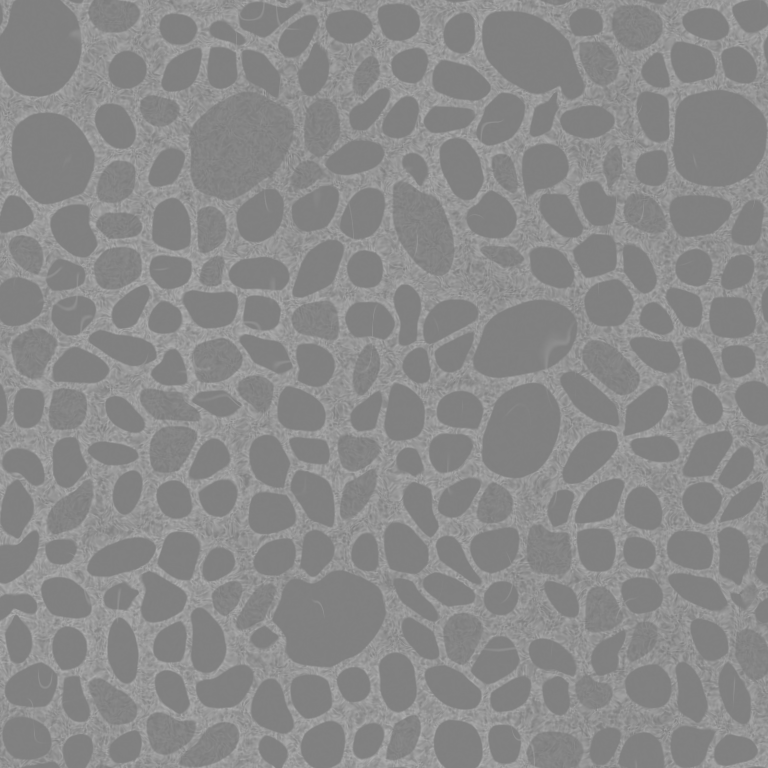
A Shadertoy shader for this texture map:

```glsl
// Grey pebbles of mixed size bedded in fine, fibrous grit.
// A grid whose cells hold one large or four small ellipses is trimmed by the
// borders between neighbours; the distance to a pebble lights the grit.

const float GRID = 8.0;          // coarse cells across the canvas
const float LARGE_SHARE = 0.20;  // share of cells holding one large pebble
const float LARGE_LEAD = 0.005;  // how far large pebbles push small ones away
const float GAP = 0.004;         // half width of the narrowest joint
const float PEBBLE_TONE = 0.503;
const float GRIT_TONE = 0.550;

struct Pebble {
    float dist;  // signed distance to the pebble outline
    vec3 seed;   // random values of the owning pebble
};

vec3 hash3(vec2 p) {
    vec3 q = fract(p.xyx * vec3(0.1031, 0.1030, 0.0973));
    q += dot(q, q.yxz + 33.33);
    return fract((q.xxy + q.yzz) * q.zyx);
}

float noise(vec2 p) {
    vec2 i = floor(p), f = fract(p);
    f = f * f * (3.0 - 2.0 * f);
    float low = mix(hash3(i).x, hash3(i + vec2(1, 0)).x, f.x);
    float high = mix(hash3(i + vec2(0, 1)).x, hash3(i + vec2(1, 1)).x, f.x);
    return mix(low, high, f.y);
}

vec2 noise2(vec2 p) {
    return vec2(noise(p), noise(p + 71.3)) - 0.5;
}

float ridge(float n) {
    return 1.0 - abs(2.0 * n - 1.0);
}

vec2 rotate(vec2 p, float angle) {
    float c = cos(angle), s = sin(angle);
    return vec2(c * p.x + s * p.y, c * p.y - s * p.x);
}

float ellipse(vec2 p, vec2 radii) {
    float k = length(p / radii);
    return k * (k - 1.0) / max(length(p / (radii * radii)), 1e-4);
}

float smoothMax(float a, float b, float k) {
    float h = max(k - abs(a - b), 0.0) / k;
    return max(a, b) + 0.25 * h * h * k;
}

// Nearest pebble, with its outline trimmed against the runner-up
Pebble pebbles(vec2 p) {
    vec2 home = floor(p * GRID);
    float first = 1e3, second = 1e3, outline = 1e3;
    vec3 owner = vec3(0.0);
    for (int y = -1; y <= 1; y++)
    for (int x = -1; x <= 1; x++) {
        vec2 cell = home + vec2(x, y);
        vec2 id = mod(cell, GRID);
        bool large = hash3(id + 40.0).x < LARGE_SHARE;
        int split = large ? 1 : 2;
        float size = 1.0 / (GRID * float(split));
        for (int k = 0; k < split * split; k++) {
            vec2 sub = vec2(k % 2, k / 2);
            vec2 key = id * 2.0 + sub + (large ? 100.0 : 0.0);
            vec3 place = hash3(key + 7.0), form = hash3(key + 213.0);
            vec2 jitter = (place.xy - 0.5) * (large ? 0.3 : 0.55);
            vec2 centre = cell / GRID + (sub + 0.5 + jitter) * size;
            float stretch = sqrt(mix(1.08, 2.6, form.y * form.y));
            float radius = size * mix(0.38, 0.60, form.x);
            vec2 q = rotate(p - centre, place.z * 3.14159);
            q.y *= 1.0 + 0.22 * (form.z - 0.5) * q.x / radius;
            float d = ellipse(q, radius * vec2(stretch, 1.0 / stretch));
            float rank = d - (large ? LARGE_LEAD : 0.0);
            if (rank < first) {
                second = first;
                first = rank;
                outline = d;
                owner = form;
            } else {
                second = min(second, rank);
            }
        }
    }
    float joint = GAP - 0.5 * (second - first);
    return Pebble(smoothMax(outline, joint, 0.010), owner);
}

// Fine tangled fibres and specks, 0 to 1
float gritGrain(vec2 p) {
    vec2 bend = 3.0 * noise2(p * 65.0);
    float fibres = ridge(noise(p * 190.0 + bend));
    float specks = noise(rotate(p, 0.6) * 390.0 + bend);
    return 0.45 * fibres + 0.55 * specks;
}

// Rare thin pale scratches
float scratches(vec2 p) {
    float line = smoothstep(0.94, 1.0, ridge(noise(p * vec2(34.0, 16.0) + 9.0)));
    return line * smoothstep(0.70, 0.86, noise(p * 19.0 + 31.0));
}

void mainImage(out vec4 fragColor, in vec2 fragCoord) {
    vec2 uv = fragCoord / iResolution.y;
    vec2 warped = uv + 0.010 * noise2(uv * 13.0) + 0.002 * noise2(uv * 60.0);
    Pebble stone = pebbles(warped);
    float grain = gritGrain(uv) - 0.5;
    float cloud = noise(uv * 5.0) + 0.5 * noise(uv * 17.0 + 5.0) - 0.75;

    // Grit, palest beside the pebbles
    float halo = exp(-max(stone.dist, 0.0) / 0.009);
    float grit = GRIT_TONE + 0.052 * halo * (1.0 + 0.7 * cloud);
    grit += 0.15 * grain + 0.018 * cloud;

    // Smooth pebble faces, a few of them dusty
    float dusty = step(0.84, fract(stone.seed.z * 7.0 + stone.seed.x));
    float face = PEBBLE_TONE + 0.010 * grain + 0.055 * scratches(uv);
    face += dusty * (0.010 + 0.05 * grain);

    float soft = max(0.0016, 0.8 / iResolution.y);
    float tone = mix(face, grit, smoothstep(-soft, soft, stone.dist));
    fragColor = vec4(vec3(tone), 1.0);
}
```
